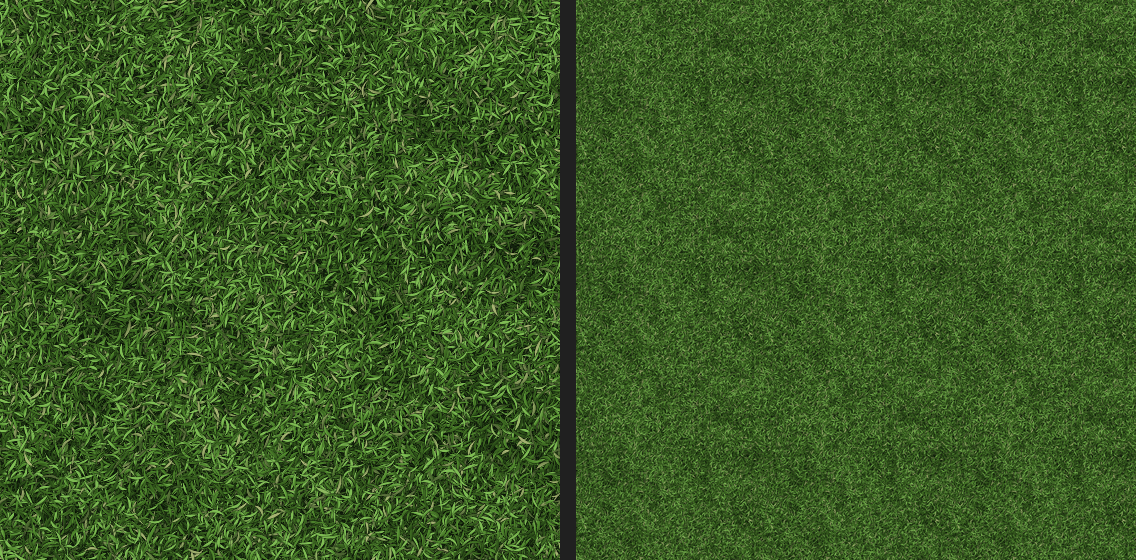
Left: one tile. Right: repeated 3 by 3.
Write a three.js fragment shader that draws this texture.

```glsl
// Dense lawn seen from above: many short, curved blades piled up in layers.
// Each layer is a wrapping grid with one random blade per cell, drawn from
// the dark ground upwards, with soft shadows between the blades.
varying vec2 vUv;

const float TAU = 6.2831853;
const int LAYERS = 14;
const float CELLS = 48.0;      // blades per side in one layer
const float FEATHER = 0.0009;  // edge softness in canvas units
const float SHADOW_REACH = 0.0026;

const vec3 SOIL = vec3(0.07, 0.13, 0.05);
const vec3 DEEP = vec3(0.16, 0.29, 0.09);
const vec3 LEAF = vec3(0.24, 0.41, 0.13);
const vec3 FRESH = vec3(0.32, 0.54, 0.18);
const vec3 LIGHT = vec3(0.50, 0.74, 0.33);
const vec3 DRY = vec3(0.46, 0.56, 0.31);
const vec3 STRAW = vec3(0.68, 0.70, 0.47);

// Four random values from a cell and a layer seed
vec4 hash4(vec2 cell, float seed) {
  vec4 p = fract(vec4(cell.xyx, seed) * vec4(0.1031, 0.1030, 0.0973, 0.1099));
  p += dot(p, p.wzxy + 33.33);
  return fract((p.xxyz + p.yzzw) * p.zywx);
}

// Smooth value noise that repeats after a whole number of cells
float wrapNoise(vec2 uv, float cells, float seed) {
  vec2 p = uv * cells;
  vec2 i = floor(p);
  vec2 f = fract(p);
  f = f * f * (3.0 - 2.0 * f);
  float a = hash4(mod(i, cells), seed).x;
  float b = hash4(mod(i + vec2(1.0, 0.0), cells), seed).x;
  float c = hash4(mod(i + vec2(0.0, 1.0), cells), seed).x;
  float d = hash4(mod(i + 1.0, cells), seed).x;
  return mix(mix(a, b, f.x), mix(c, d, f.x), f.y);
}

// Green from shaded soil (0) to sunlit tips (1)
vec3 grassRamp(float tone) {
  vec3 color = mix(SOIL, DEEP, smoothstep(0.03, 0.22, tone));
  color = mix(color, LEAF, smoothstep(0.22, 0.47, tone));
  color = mix(color, FRESH, smoothstep(0.47, 0.70, tone));
  return mix(color, LIGHT, smoothstep(0.70, 0.95, tone));
}

// Bent, tapered blade: x = distance, y = -1..1 along it, z = -1..1 across it
vec3 bladeShape(vec2 p, float angle, float halfLength, float halfWidth, float bend) {
  vec2 axis = vec2(cos(angle), sin(angle));
  float along = dot(p, axis) / halfLength;
  float across = dot(p, vec2(-axis.y, axis.x));
  across -= bend * halfLength * (along * along - 0.33);
  float edge = abs(across) - halfWidth * (1.0 - along * along);
  return vec3(edge, clamp(along, -1.0, 1.0), clamp(across / halfWidth, -1.0, 1.0));
}

// Blade colour: darker root, one lit side, now and then dried out
vec3 bladeColor(float tone, vec3 shape, float dryness) {
  tone += 0.12 * shape.y + 0.10 * shape.z;
  vec3 green = grassRamp(clamp(tone, 0.0, 1.0));
  vec3 dry = mix(DRY * 0.75, STRAW, smoothstep(0.35, 1.0, tone));
  return mix(green, dry, smoothstep(0.84, 0.95, dryness) * 0.85);
}

// Lays one layer of blades over the colour below it
vec3 addLayer(vec3 color, vec2 uv, float seed, float depth, float clump) {
  vec2 p = fract(uv + hash4(vec2(7.0, 3.0), seed).xy) * CELLS;
  vec2 home = floor(p);
  for (int y = -1; y <= 1; y++) {
    for (int x = -1; x <= 1; x++) {
      vec2 cell = home + vec2(float(x), float(y));
      vec2 id = mod(cell, CELLS);
      vec4 place = hash4(id, seed);
      vec4 look = hash4(id, seed + 51.7);
      vec2 local = (p - cell - place.xy) / CELLS;

      // Any direction, a little more often leaning to the upper right
      float turn = place.z * 2.0 - 1.0;
      float angle = 1.0 + 0.25 * TAU * turn * mix(1.0, abs(turn), 0.35);
      angle += step(0.7, look.w) * 0.5 * TAU;
      float halfLength = mix(0.009, 0.0185, place.w);
      float halfWidth = mix(0.0015, 0.0026, look.y);
      float bend = (fract(look.w * 7.3) - 0.5) * 0.9;
      vec3 shape = bladeShape(local, angle, halfLength, halfWidth, bend);

      float shadow = 1.0 - smoothstep(0.0, SHADOW_REACH, shape.x);
      float cover = 1.0 - smoothstep(-FEATHER, FEATHER, shape.x);
      float tone = 0.78 * look.x + 0.40 * depth - 0.11 + clump;
      color *= 1.0 - 0.30 * shadow;
      color = mix(color, bladeColor(tone, shape, look.z), cover);
    }
  }
  return color;
}

void main() {
  vec2 uv = fract(vUv);
  // Faint patches of lusher and thinner growth
  float clump = 0.16 * (wrapNoise(uv, 9.0, 11.0) - 0.5)
              + 0.16 * (wrapNoise(uv, 26.0, 23.0) - 0.5);
  vec3 color = grassRamp(0.25 * wrapNoise(uv, 120.0, 37.0));
  for (int i = 0; i < LAYERS; i++) {
    float layer = float(i);
    color = addLayer(color, uv, 5.0 + layer * 13.7, layer / float(LAYERS - 1), clump);
  }
  gl_FragColor = vec4(color, 1.0);
}
```
